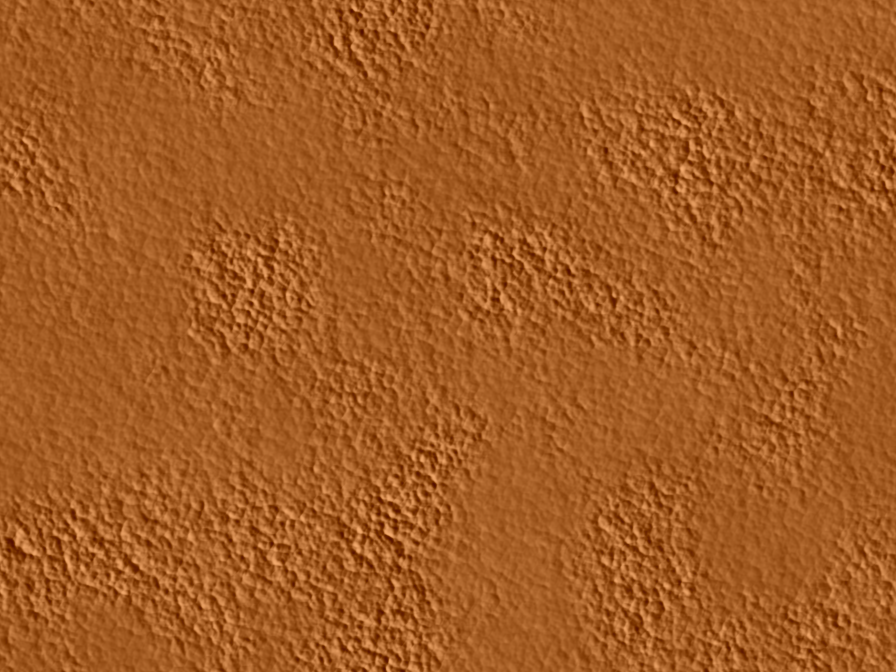
This texture is drawn by a WebGL 2 fragment shader. Its source:

```glsl
#version 300 es
precision highp float;

uniform vec2 u_resolution;
out vec4 fragColor;

const vec3 CLAY = vec3(0.640, 0.360, 0.140);
const vec3 SHADE_TINT = vec3(1.0, 0.98, 0.93);
const vec2 LIGHT_DIR = vec2(-0.88, -0.47);

vec2 hash2(vec2 cell) {
  uvec2 q = uvec2(ivec2(cell) + 4096);
  q = q * 1664525u + 1013904223u;
  q.x += q.y * 1664525u;
  q.y += q.x * 1664525u;
  q ^= q >> 16u;
  q.x += q.y * 1664525u;
  q.y += q.x * 1664525u;
  q ^= q >> 16u;
  return vec2(q & 65535u) / 65535.0;
}

float valueNoise(vec2 p) {
  vec2 i = floor(p);
  vec2 f = p - i;
  vec2 w = f * f * f * (f * (f * 6.0 - 15.0) + 10.0);
  float bottom = mix(hash2(i).x, hash2(i + vec2(1, 0)).x, w.x);
  float top = mix(hash2(i + vec2(0, 1)).x, hash2(i + vec2(1, 1)).x, w.x);
  return mix(bottom, top, w.y);
}

float fbm(vec2 p, int octaves) {
  float sum = 0.0, total = 0.0, amp = 1.0;
  for (int i = 0; i < octaves; i++) {
    sum += amp * valueNoise(p);
    total += amp;
    amp *= 0.55;
    p = mat2(1.6, 1.2, -1.2, 1.6) * p + 17.3;
  }
  return sum / total;
}

mat2 rotation(float angle) {
  float c = cos(angle), s = sin(angle);
  return mat2(c, s, -s, c);
}

// Rounded grains of uneven height, blended softly where they meet
float grains(vec2 p) {
  vec2 base = floor(p);
  float sum = 0.0;
  for (int y = -1; y <= 1; y++) {
    for (int x = -1; x <= 1; x++) {
      vec2 cell = base + vec2(x, y);
      vec2 offset = cell + 0.1 + 0.8 * hash2(cell) - p;
      float lift = 0.45 * hash2(cell + 211.0).x;
      sum += exp(9.0 * (lift - dot(offset, offset)));
    }
  }
  return log(sum + 0.01) / 9.0;
}

// Height of the grainy crust
float crustHeight(vec2 p) {
  float height = grains(rotation(0.5) * p * 68.0);
  height += 0.45 * grains(rotation(1.2) * p * 112.0 + 37.0);
  height += 0.60 * valueNoise(rotation(0.8) * p * 46.0 + 5.0);
  height += 0.28 * valueNoise(rotation(0.3) * p * 165.0 + 63.0);
  return height;
}

// Fine ground broken by small, strongly raised patches
float roughness(vec2 p) {
  float patches = fbm(p * 5.2 + 23.0, 5);
  return mix(0.45, 2.3, smoothstep(0.32, 0.84, patches));
}

void main() {
  vec2 p = gl_FragCoord.xy / u_resolution.y;

  // Slope towards the light gives the embossed relief
  float reach = 0.0036;
  float slope = crustHeight(p - LIGHT_DIR * reach * 0.5)
              - crustHeight(p + LIGHT_DIR * reach * 0.5);
  float relief = 0.42 * slope * roughness(p);

  // Faint powder and slow drift of brightness
  float powder = (valueNoise(rotation(0.6) * p * 210.0) - 0.5) * 0.04;
  float drift = (fbm(p * 7.0 + 51.0, 3) - 0.5) * 0.05;

  // Soft limit keeps the deepest shadows and highlights from clipping
  float light = relief + powder + drift;
  light = 0.36 * tanh(light / 0.36);
  fragColor = vec4(clamp(CLAY + light * SHADE_TINT, 0.0, 1.0), 1.0);
}
```
